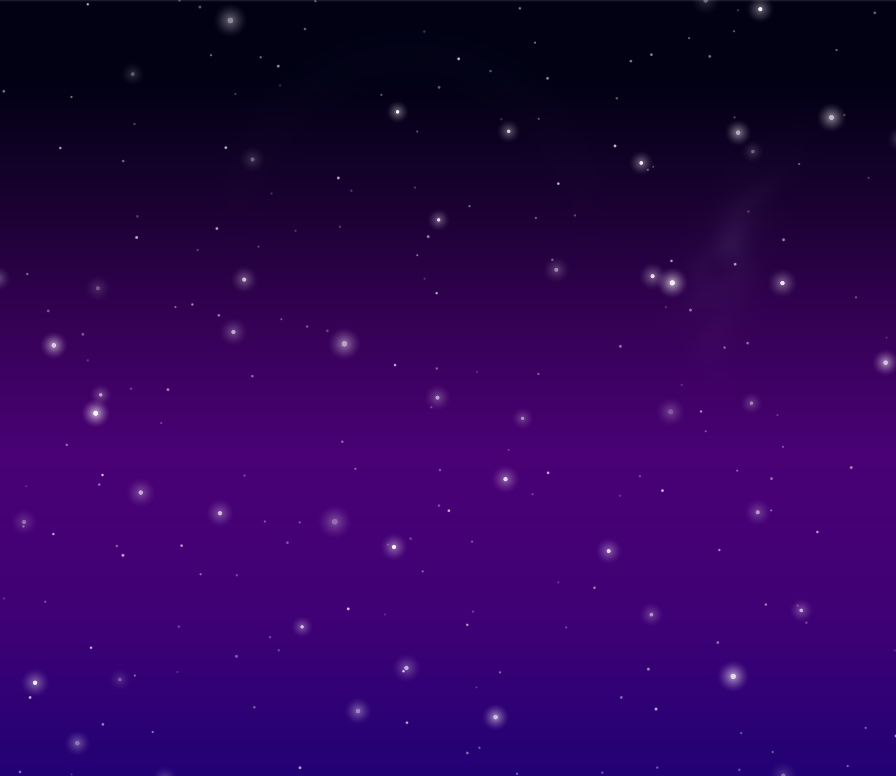
Reproduce this background procedurally as a Shadertoy shader.

```glsl
// Night sky: a vertical gradient from near-black through purple to indigo,
// scattered with glowing stars from jittered cellular layers, plus a faint
// wisp of nebula and a barely visible halo. Lengths are in canvas heights.

const vec3 NIGHT  = vec3(0.006, 0.004, 0.078);
const vec3 DUSK   = vec3(0.105, 0.004, 0.200);
const vec3 PLUM   = vec3(0.215, 0.004, 0.345);
const vec3 VIOLET = vec3(0.285, 0.002, 0.455);
const vec3 PURPLE = vec3(0.245, 0.002, 0.460);
const vec3 INDIGO = vec3(0.130, 0.004, 0.455);
const vec3 STARLIGHT = vec3(1.0, 0.97, 1.0);
const vec3 HAZE = vec3(0.55, 0.45, 0.68);

float ramp(float from, float to, float x) {
    return clamp((x - from) / (to - from), 0.0, 1.0);
}

vec3 hash3(vec2 cell, float seed) {
    vec3 q = fract(vec3(cell.xyx + seed) * vec3(0.1031, 0.1030, 0.0973));
    q += dot(q, q.yxz + 33.33);
    return fract((q.xxy + q.yzz) * q.zyx);
}

// Gradient stops, with depth measured downward from the top edge
vec3 skyColor(float depth) {
    vec3 sky = mix(NIGHT, DUSK, ramp(0.11, 0.27, depth));
    sky = mix(sky, PLUM, ramp(0.27, 0.43, depth));
    sky = mix(sky, VIOLET, ramp(0.43, 0.58, depth));
    sky = mix(sky, PURPLE, ramp(0.60, 0.80, depth));
    return mix(sky, INDIGO, ramp(0.80, 1.0, depth));
}

// A crisp round core inside a wider halo that fades to nothing
float star(float dist, float coreRadius, float haloRadius, float haloPower) {
    float pixel = 1.0 / iResolution.y;
    float core = 1.0 - smoothstep(coreRadius - 0.5 * pixel, coreRadius + pixel, dist);
    float halo = 1.0 - ramp(0.0, haloRadius, dist);
    return max(core, haloPower * halo * sqrt(halo));
}

// One star per occupied cell; the margin keeps halos inside their cells
float starLayer(vec2 p, float cells, float seed, float density,
                float coreRadius, float haloRadius, float haloPower) {
    vec2 grid = p * cells;
    vec2 cell = floor(grid);
    vec3 place = hash3(cell, seed);
    vec3 look = hash3(cell, seed + 57.0);
    vec2 margin = vec2(haloRadius * cells);
    vec2 center = mix(margin, 1.0 - margin, place.xy);
    float dist = length(fract(grid) - center) / cells;
    float size = mix(0.7, 1.0, look.y);
    float power = mix(0.35, 1.0, look.x);
    return step(place.z, density) * power
         * star(dist, coreRadius * size, haloRadius * size, haloPower);
}

// Curved, streaky wisp on the right of the sky
float nebula(vec2 p) {
    vec2 q = p - vec2(0.935, 0.670);
    q.x -= 0.30 * q.y + 1.2 * q.y * q.y;
    float body = exp(-q.x * q.x / 0.0012 - q.y * q.y / 0.0090);
    float streaks = sin(q.x * 75.0 + 2.0 * sin(q.y * 38.0))
                  + 0.5 * sin(q.y * 90.0 - q.x * 60.0);
    return body * (0.7 + 0.25 * streaks);
}

// Wide faint band, brightest along its upper arc
float arcHalo(vec2 p) {
    vec2 q = p - vec2(0.53, 0.70);
    float offset = (length(q) - 0.225) / 0.03;
    return exp(-offset * offset) * smoothstep(-0.1, 0.25, q.y);
}

void mainImage(out vec4 fragColor, in vec2 fragCoord) {
    vec2 p = fragCoord / iResolution.y;
    vec3 color = skyColor(1.0 - p.y);

    // Haze
    color = mix(color, HAZE, 0.13 * nebula(p) + 0.015 * arcHalo(p));

    // Bright glowing stars, medium stars, then fine dust
    float light = starLayer(p, 4.0, 11.0, 0.65, 0.0040, 0.024, 0.75);
    light += starLayer(p + 0.07, 6.0, 29.0, 0.75, 0.0028, 0.020, 0.45);
    light += 0.80 * starLayer(p, 11.0, 43.0, 0.55, 0.0015, 0.004, 0.12);
    light += 0.50 * starLayer(p + 0.03, 13.0, 71.0, 0.50, 0.0012, 0.003, 0.08);
    color = mix(color, STARLIGHT, clamp(light, 0.0, 1.0));

    // Thin dim line along the top edge
    color += 0.10 * smoothstep(0.9975, 0.9990, p.y);

    fragColor = vec4(color, 1.0);
}
```
